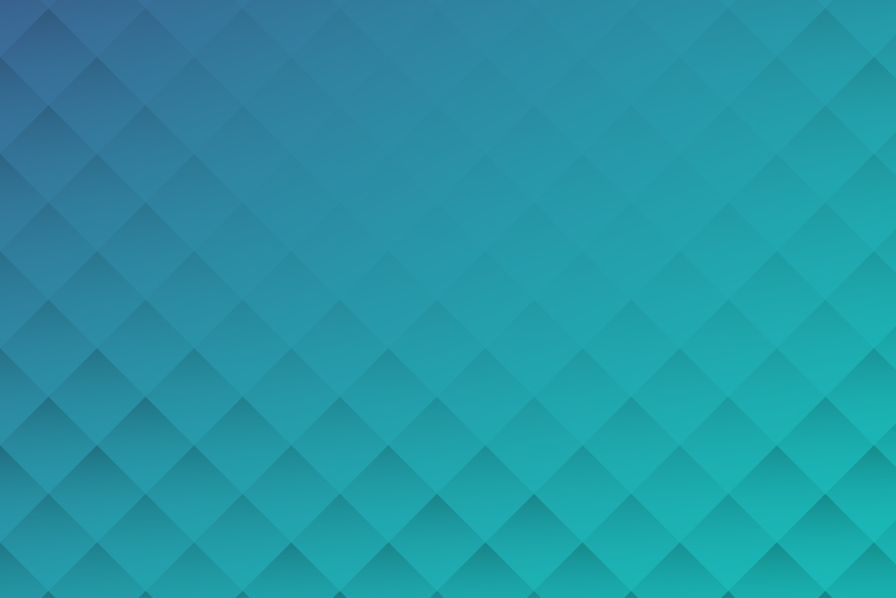
Write a Shadertoy shader that draws this background.

```glsl
const vec3 COLOR_START = vec3(0.235, 0.405, 0.590);  // upper left
const vec3 COLOR_END   = vec3(0.100, 0.725, 0.718);  // lower right
const float RAMP_EASE  = 1.5;

const float PERIOD     = 0.1624;                // diamond size, in canvas heights
const vec2  FIRST_APEX = vec2(0.0811, 0.9863);  // top tip of one diamond

const vec2  QUIET_CENTER = vec2(0.55, 0.70);    // where the shading nearly vanishes
const float QUIET_RADIUS = 0.15;
const float FULL_RADIUS  = 0.80;
const float SHADE_MIN    = 0.03;
const float SHADE_RANGE  = 0.20;
const float VARIATION    = 0.60;
const float NOISE_SCALE  = 0.47;
const int   SAMPLES      = 3;                   // per axis, to smooth the edges

vec2 hashGradient(vec2 cell) {
    float h = fract(sin(dot(cell, vec2(127.1, 311.7))) * 43758.55);
    float angle = 6.2832 * h;
    return vec2(cos(angle), sin(angle));
}

float gradientNoise(vec2 p) {
    vec2 i = floor(p), f = fract(p);
    vec2 u = f * f * f * (f * (f * 6.0 - 15.0) + 10.0);
    vec2 e = vec2(0.0, 1.0);
    float a = dot(hashGradient(i), f);
    float b = dot(hashGradient(i + e.yx), f - e.yx);
    float c = dot(hashGradient(i + e.xy), f - e.xy);
    float d = dot(hashGradient(i + e.yy), f - e.yy);
    return mix(mix(a, b, u.x), mix(c, d, u.x), u.y);
}

// Shadow opacity: darkest at the top tip of each diamond, fading downward
float diamondShade(vec2 p, float aspect) {
    vec2 q = (p - FIRST_APEX) / PERIOD;
    vec2 diagonal = vec2(q.x - q.y, -q.x - q.y);
    vec2 id = floor(diagonal);
    vec2 local = fract(diagonal);

    // Strength is constant within a diamond and grows away from the quiet zone
    vec2 mid = id + 0.5;
    vec2 center = FIRST_APEX + 0.5 * PERIOD * vec2(mid.x - mid.y, -mid.x - mid.y);
    float dist = length(center / vec2(aspect, 1.0) - QUIET_CENTER);
    float strength = SHADE_MIN + SHADE_RANGE * smoothstep(QUIET_RADIUS, FULL_RADIUS, dist);
    strength *= 1.0 + VARIATION * gradientNoise(id * NOISE_SCALE + 0.3);

    float fade = 1.0 - 0.5 * (local.x + local.y);
    return strength * fade * fade;
}

void mainImage(out vec4 fragColor, in vec2 fragCoord) {
    float aspect = iResolution.x / iResolution.y;
    vec2 uv = fragCoord / iResolution.xy;

    // Diagonal base gradient
    float ramp = clamp(0.5 * (uv.x + 1.0 - uv.y), 0.0, 1.0);
    vec3 color = mix(COLOR_START, COLOR_END, 1.0 - pow(1.0 - ramp, RAMP_EASE));

    // Averaged diamond shading
    float shade = 0.0;
    for (int y = 0; y < SAMPLES; y++) {
        for (int x = 0; x < SAMPLES; x++) {
            vec2 offset = (vec2(x, y) + 0.5) / float(SAMPLES) - 0.5;
            shade += diamondShade((fragCoord + offset) / iResolution.y, aspect);
        }
    }
    shade /= float(SAMPLES * SAMPLES);

    fragColor = vec4(color * (1.0 - shade), 1.0);
}
```
